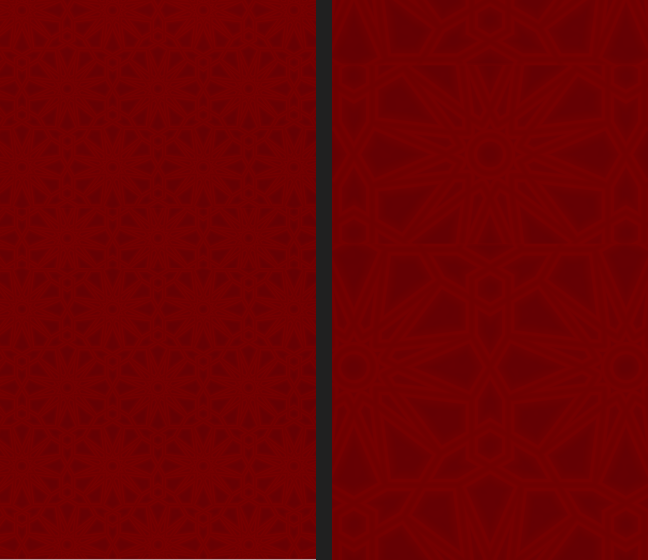
Left: the whole. Right: its middle third, enlarged.
A Shadertoy shader for this pattern:

```glsl
// Dark red lattice of twelve-petal rosettes with outlined straps, a mirrored middle row and a pale bottom rim.

const float PITCH = 0.287;          // rosette spacing, in canvas widths
const float MIRROR_HEIGHT = 1.0185; // height of the mirror axis, in canvas widths
const float SEAM = 0.33;            // half height of the middle row, in pitches
const float SKIP = 0.084;           // strip lost at each seam, in pitches
const float BAND = 0.017;           // half width of the strapwork, in pitches
const float RIM = 0.002;            // bottom rim, in canvas heights
const float SECTOR = 0.5235988;     // one twelfth of a turn

const vec3 GROUND = vec3(0.426, 0.0, 0.008);
const vec3 PETAL_SHADE = vec3(0.398, 0.0, 0.010);
const vec3 STRAP = vec3(0.440, 0.0, 0.002);
const vec3 STRAP_EDGE = vec3(0.464, 0.0, 0.002);
const vec3 GROOVE = vec3(0.420, 0.0, 0.006);
const vec3 RIM_COLOR = vec3(0.75, 0.62, 0.62);

vec2 hashGradient(vec2 cell) {
    vec2 h = vec2(dot(cell, vec2(127.1, 311.7)), dot(cell, vec2(269.5, 183.3)));
    return 2.0 * fract(sin(h) * 43758.5) - 1.0;
}

float gradientNoise(vec2 p) {
    vec2 i = floor(p), f = fract(p);
    vec2 u = f * f * f * (f * (f * 6.0 - 15.0) + 10.0);
    vec2 e = vec2(0.0, 1.0);
    float low = mix(dot(hashGradient(i), f), dot(hashGradient(i + e.yx), f - e.yx), u.x);
    float high = mix(dot(hashGradient(i + e.xy), f - e.xy), dot(hashGradient(i + e.yy), f - e.yy), u.x);
    return mix(low, high, u.y);
}

float segmentDistance(vec2 p, vec2 a, vec2 b) {
    vec2 ab = b - a;
    return length(p - a - ab * clamp(dot(p - a, ab) / dot(ab, ab), 0.0, 1.0));
}

float hexagonDistance(vec2 p, float apothem) {
    p = abs(p);
    return max(p.x, dot(p, vec2(0.5, 0.8660))) - apothem;
}

// Offset from the nearest point of a triangular lattice
vec2 triangularCell(vec2 p) {
    vec2 size = vec2(1.0, sqrt(3.0));
    vec2 a = mod(p + 0.5 * size, size) - 0.5 * size;
    vec2 b = mod(p, size) - 0.5 * size;
    return dot(a, a) < dot(b, b) ? a : b;
}

// Fold the plane into half of one petal, axis along x
vec2 foldPetal(vec2 p) {
    float angle = atan(p.y, p.x);
    angle = abs(angle - SECTOR * round(angle / SECTOR));
    return length(p) * vec2(cos(angle), sin(angle));
}

// Petal tip, shoulder, inner notch and round hub of the rosette
float rosetteDistance(vec2 q) {
    vec2 tip = vec2(0.5, 0.0), shoulder = vec2(0.433, 0.116);
    vec2 notch = vec2(0.16, 0.0), star = vec2(0.108, 0.029);
    float d = segmentDistance(q, tip, shoulder);
    d = min(d, segmentDistance(q, shoulder, notch));
    d = min(d, segmentDistance(q, notch, star));
    return min(d, abs(length(q) - 0.07));
}

// Small hexagons in the gaps between three rosettes
float gapDistance(vec2 cell) {
    vec2 p = abs(cell);
    float side = hexagonDistance(p - vec2(0.5, 0.2887), 0.0667);
    float top = hexagonDistance(p - vec2(0.0, 0.5774), 0.0667);
    return abs(min(side, top));
}

float stroke(float d, float halfWidth, float soft) {
    return 1.0 - smoothstep(halfWidth - soft, halfWidth + soft, d);
}

void mainImage(out vec4 fragColor, in vec2 fragCoord) {
    vec2 uv = fragCoord / iResolution.x;
    float height = fragCoord.y / iResolution.y;
    float soft = max(0.5 / (iResolution.x * PITCH), 0.003);

    // Mirror about the middle row, then skip a strip past each seam
    vec2 p = (uv - vec2(0.5, MIRROR_HEIGHT)) / PITCH;
    p.y = abs(p.y);
    float seamDistance = abs(p.y - SEAM);
    p.y += SKIP * step(SEAM, p.y);

    vec2 cell = triangularCell(p);
    float d = min(rosetteDistance(foldPetal(cell)), gapDistance(cell));

    // Ground, darker toward the middle of each opening
    vec3 color = mix(GROUND, PETAL_SHADE, smoothstep(0.02, 0.06, d));

    // Strapwork with lighter borders and a dark centre groove
    color = mix(color, STRAP, stroke(d, BAND, soft));
    color = mix(color, STRAP_EDGE, 0.8 * stroke(abs(d - BAND), 0.006, soft));
    color = mix(color, GROOVE, 0.4 * stroke(d, 0.005, soft));

    // Faint seam lines
    color = mix(color, STRAP_EDGE, 0.4 * stroke(seamDistance, 0.005, soft));

    // Uneven dye, broad and fine, paler toward the top and bottom
    float dye = 0.012 * gradientNoise(uv * vec2(3.0, 5.0)) + 0.008 * gradientNoise(uv * 90.0);
    color.r += dye + 0.012 * smoothstep(0.25, 0.5, abs(height - 0.5));

    // Pale rim along the bottom edge
    float rimSoft = 0.5 / iResolution.y;
    color = mix(color, RIM_COLOR, stroke(height, RIM, rimSoft));

    fragColor = vec4(color, 1.0);
}
```
